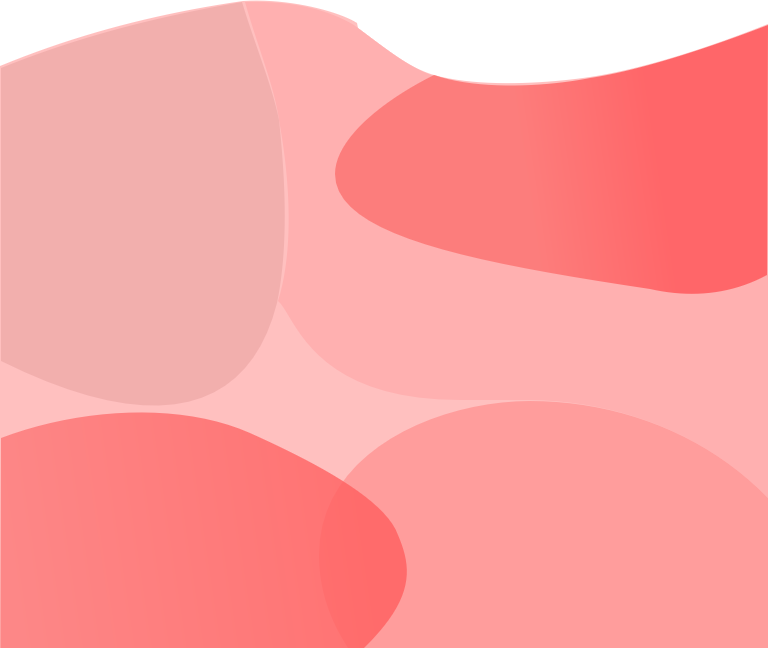
Write a WebGL 1 fragment shader that draws this background.

```glsl
precision highp float;
// Overlapping soft pink and coral blobs under a wavy white top edge.
uniform vec2 u_resolution;

const vec2 ARTBOARD = vec2(7.68, 6.48);

// Path state: sample position, current pen, squared distance, inside sign
vec2 pos, pen;
float nearest, side;

void moveTo(vec2 a) {
  pen = a;
  nearest = 1e3;
  side = 1.0;
}

void lineTo(vec2 b) {
  vec2 edge = b - pen, rel = pos - pen;
  vec2 gap = rel - edge * clamp(dot(rel, edge) / max(dot(edge, edge), 1e-9), 0.0, 1.0);
  nearest = min(nearest, dot(gap, gap));
  if ((pen.y > pos.y) != (b.y > pos.y)) {
    if (rel.x < edge.x * rel.y / edge.y) side = -side;
  }
  pen = b;
}

// Cubic Bezier from the pen, flattened into short lines
void curveTo(vec2 b, vec2 c, vec2 d) {
  vec2 a = pen;
  for (int i = 1; i <= 20; i++) {
    float t = float(i) / 20.0, s = 1.0 - t;
    lineTo(s * s * s * a + 3.0 * s * t * (s * b + t * c) + t * t * t * d);
  }
}

// Antialiased coverage of the closed path
float fill() {
  float pixel = ARTBOARD.x / u_resolution.x;
  return clamp(0.5 - side * sqrt(nearest) / pixel, 0.0, 1.0);
}

float backdrop() {
  moveTo(vec2(-1.0, 1.07));
  lineTo(vec2(0.0, 0.66));
  curveTo(vec2(0.8, 0.33), vec2(1.6, 0.13), vec2(2.43, 0.01));
  curveTo(vec2(2.9, -0.02), vec2(3.4, 0.12), vec2(3.57, 0.23));
  lineTo(vec2(3.58, 0.28));
  curveTo(vec2(3.9, 0.52), vec2(4.1, 0.68), vec2(4.34, 0.75));
  curveTo(vec2(4.8, 0.88), vec2(5.5, 0.83), vec2(5.9, 0.77));
  curveTo(vec2(6.3, 0.71), vec2(6.9, 0.55), vec2(7.68, 0.24));
  lineTo(vec2(9.0, -0.3));
  lineTo(vec2(9.0, 8.0));
  lineTo(vec2(-1.0, 8.0));
  lineTo(vec2(-1.0, 1.07));
  return fill();
}

float middleBand() {
  moveTo(vec2(2.78, 3.01));
  curveTo(vec2(2.94, 2.5), vec2(2.9, 1.8), vec2(2.79, 1.2));
  curveTo(vec2(2.74, 0.85), vec2(2.57, 0.45), vec2(2.45, 0.02));
  curveTo(vec2(2.8, 0.01), vec2(3.2, 0.05), vec2(3.54, 0.25));
  curveTo(vec2(3.9, 0.52), vec2(4.1, 0.68), vec2(4.34, 0.76));
  lineTo(vec2(5.5, 1.2));
  lineTo(vec2(9.0, 1.2));
  lineTo(vec2(9.0, 6.0));
  lineTo(vec2(7.68, 4.98));
  curveTo(vec2(7.07, 4.35), vec2(6.2, 4.01), vec2(5.3, 4.0));
  lineTo(vec2(4.6, 4.0));
  curveTo(vec2(3.1, 4.0), vec2(2.95, 3.15), vec2(2.78, 3.01));
  return fill();
}

float greyBlob() {
  moveTo(vec2(0.01, 0.68));
  curveTo(vec2(0.8, 0.36), vec2(1.6, 0.16), vec2(2.42, 0.02));
  curveTo(vec2(2.55, 0.45), vec2(2.72, 0.85), vec2(2.79, 1.2));
  curveTo(vec2(2.86, 1.85), vec2(2.88, 2.5), vec2(2.77, 3.03));
  curveTo(vec2(2.5, 4.1), vec2(1.6, 4.4), vec2(0.01, 3.61));
  lineTo(vec2(0.01, 0.68));
  return fill();
}

float upperCoral() {
  moveTo(vec2(4.34, 0.75));
  curveTo(vec2(3.8, 1.02), vec2(3.35, 1.4), vec2(3.35, 1.74));
  curveTo(vec2(3.35, 2.35), vec2(4.7, 2.62), vec2(6.5, 2.89));
  curveTo(vec2(6.9, 2.98), vec2(7.3, 2.95), vec2(7.67, 2.75));
  lineTo(vec2(7.68, 0.25));
  curveTo(vec2(6.9, 0.55), vec2(6.3, 0.72), vec2(5.9, 0.78));
  curveTo(vec2(5.5, 0.86), vec2(4.8, 0.91), vec2(4.34, 0.75));
  return fill();
}

float lowerDome() {
  moveTo(vec2(7.68, 4.98));
  curveTo(vec2(7.07, 4.35), vec2(6.2, 4.01), vec2(5.3, 4.01));
  curveTo(vec2(4.4, 4.01), vec2(3.19, 4.5), vec2(3.19, 5.55));
  curveTo(vec2(3.19, 5.9), vec2(3.3, 6.2), vec2(3.48, 6.48));
  lineTo(vec2(4.0, 8.0));
  lineTo(vec2(9.0, 8.0));
  lineTo(vec2(9.0, 6.4));
  lineTo(vec2(7.68, 4.98));
  return fill();
}

float lowerCoral() {
  moveTo(vec2(0.01, 4.38));
  curveTo(vec2(0.8, 4.08), vec2(1.8, 4.02), vec2(2.5, 4.33));
  curveTo(vec2(3.1, 4.6), vec2(3.85, 4.98), vec2(3.98, 5.35));
  curveTo(vec2(4.12, 5.68), vec2(4.15, 5.98), vec2(3.64, 6.48));
  lineTo(vec2(2.0, 8.0));
  lineTo(vec2(0.0, 8.0));
  lineTo(vec2(0.01, 4.38));
  return fill();
}

void main() {
  vec2 uv = gl_FragCoord.xy / u_resolution;
  pos = vec2(uv.x, 1.0 - uv.y) * ARTBOARD;

  // Slanted gradients for the two coral blobs
  float slant = pos.x - 0.15 * pos.y;
  vec3 upperTint = mix(vec3(0.99, 0.49, 0.485), vec3(1.0, 0.4, 0.41), clamp((slant - 5.0) / 1.35, 0.0, 1.0));
  vec3 lowerTint = mix(vec3(0.99, 0.475, 0.475), vec3(1.0, 0.37, 0.37), clamp((slant + 0.8) / 3.7, 0.0, 1.0));

  // Layers from back to front
  vec3 color = mix(vec3(1.0), vec3(1.0, 0.753, 0.75), backdrop());
  color = mix(color, vec3(1.0, 0.69, 0.69), middleBand());
  color = mix(color, vec3(0.95, 0.686, 0.68), greyBlob());
  color = mix(color, upperTint, upperCoral());
  color = mix(color, vec3(1.0, 0.616, 0.612), lowerDome());
  color = mix(color, lowerTint, 0.8 * lowerCoral());
  gl_FragColor = vec4(color, 1.0);
}
```
